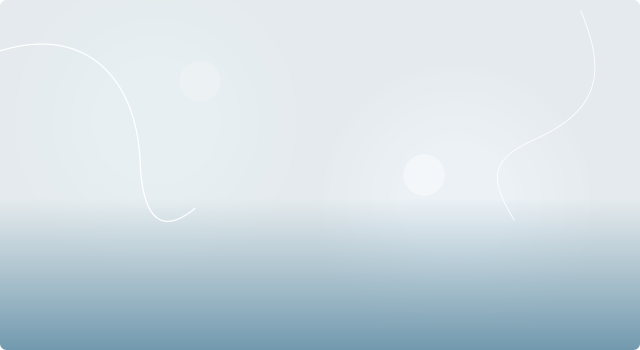
A Shadertoy shader for this background:

```glsl
// A pale misty sky with two banded halos and two discs above a blue haze,
// crossed by two thin white curves. Halos are stepped radial falloffs, the
// curves are cubic Beziers measured by short chords, all on a rounded card.

#define UNITS 420.0          // canvas height in scene units
#define HORIZON 182.0        // height where the haze begins
#define CORNER_RADIUS 8.0
#define HALO_BANDS 6.0
#define CURVE_STEPS 24
#define SKY vec3(0.894, 0.918, 0.929)
#define HALO_LEFT vec3(0.906, 0.937, 0.949)
#define HALO_RIGHT vec3(0.922, 0.945, 0.961)
#define HAZE vec3(0.443, 0.600, 0.682)

// Distance to the segment from a to b
float segmentDistance(vec2 p, vec2 a, vec2 b) {
    vec2 ab = b - a;
    float along = clamp(dot(p - a, ab) / dot(ab, ab), 0.0, 1.0);
    return length(p - a - ab * along);
}

// Distance to a cubic Bezier, approximated by chords
float curveDistance(vec2 p, vec2 a, vec2 b, vec2 c, vec2 d) {
    float nearest = 1e5;
    vec2 previous = a;
    for (int i = 1; i <= CURVE_STEPS; i++) {
        float t = float(i) / float(CURVE_STEPS);
        float s = 1.0 - t;
        vec2 next = s * s * s * a + 3.0 * s * s * t * b
                  + 3.0 * s * t * t * c + t * t * t * d;
        nearest = min(nearest, segmentDistance(p, previous, next));
        previous = next;
    }
    return nearest;
}

// Antialiased coverage of a signed distance
float coverage(float dist, float pixel) {
    return clamp(0.5 - dist / pixel, 0.0, 1.0);
}

// Radial falloff with faint steps
float halo(vec2 p, vec2 center, float radius) {
    float level = clamp(1.0 - length(p - center) / radius, 0.0, 1.0);
    float stepped = floor(level * HALO_BANDS + 0.5) / HALO_BANDS;
    float blended = mix(level, stepped, 0.4);
    return min(blended * 1.5, 1.0);
}

float roundedBox(vec2 p, vec2 halfSize, float radius) {
    vec2 q = abs(p) - halfSize + radius;
    return length(max(q, 0.0)) + min(max(q.x, q.y), 0.0) - radius;
}

void mainImage(out vec4 fragColor, in vec2 fragCoord) {
    float pixel = UNITS / iResolution.y;
    vec2 p = fragCoord * pixel;
    vec2 size = iResolution.xy * pixel;

    // Sky and halos
    vec3 color = SKY;
    color = mix(color, HALO_LEFT, halo(p, vec2(187.0, 275.0), 185.0));
    color = mix(color, HALO_RIGHT, halo(p, vec2(548.0, 180.0), 175.0));

    // Haze deepening toward the bottom edge
    float depth = clamp((HORIZON - p.y) / HORIZON, 0.0, 1.0);
    color = mix(color, HAZE, pow(depth, 1.05));

    // Discs
    float paleDisc = length(p - vec2(240.0, 322.5)) - 24.5;
    float brightDisc = length(p - vec2(509.0, 210.0)) - 24.8;
    color = mix(color, vec3(0.926, 0.946, 0.957), coverage(paleDisc, pixel));
    color = mix(color, vec3(0.953, 0.969, 0.980), coverage(brightDisc, pixel));

    // Left curve
    vec2 leftJoin = vec2(168.0, 230.0);
    float leftCurve = min(
        curveDistance(p, vec2(0.0, 359.0), vec2(100.0, 390.0), vec2(162.0, 330.0), leftJoin),
        curveDistance(p, leftJoin, vec2(170.0, 158.0), vec2(193.0, 136.0), vec2(234.0, 170.0)));
    color = mix(color, vec3(1.0), coverage(leftCurve - 0.75, pixel));

    // Right curve
    vec2 rightJoin = vec2(640.0, 252.0);
    float rightCurve = min(
        curveDistance(p, vec2(697.0, 407.0), vec2(727.0, 335.0), vec2(722.0, 288.0), rightJoin),
        curveDistance(p, rightJoin, vec2(590.0, 229.0), vec2(585.0, 208.0), vec2(617.0, 156.0)));
    color = mix(color, vec3(1.0), coverage(rightCurve - 0.5, pixel));

    // Rounded card on white
    float card = roundedBox(p - 0.5 * size, 0.5 * size, CORNER_RADIUS);
    color = mix(vec3(1.0), color, coverage(card, pixel));
    fragColor = vec4(color, 1.0);
}
```
